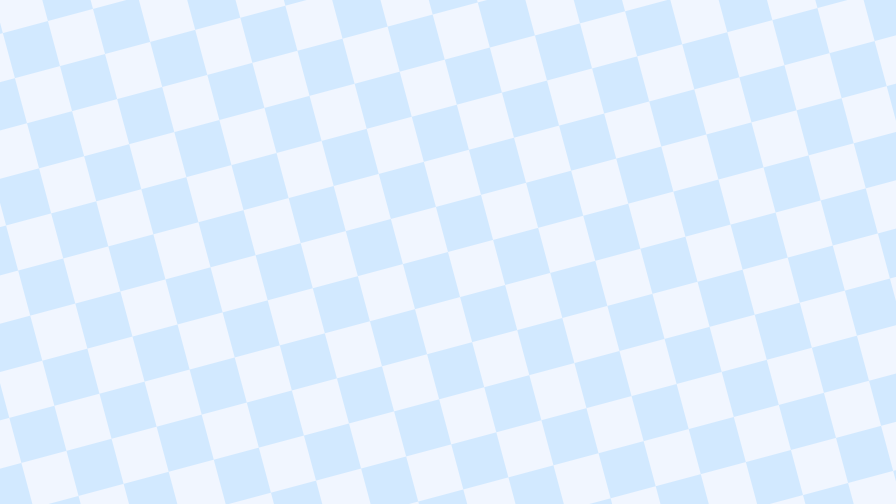
This pattern is drawn by a Shadertoy shader. Its source:

```glsl
// Pale blue and near-white checkerboard, tilted 15 degrees about the centre.
// The canvas is rotated into cell units, and the product of two clipped
// sine waves gives the alternating squares with smooth edges.

// Square wave per axis, +1 and -1 on alternate cells, softened over one pixel.
vec2 squareWave(vec2 cell, float pixel) {
    const float PI = 3.14159;
    return clamp(sin(PI * cell) / (0.5 * PI * pixel), -1.0, 1.0);
}

void mainImage(out vec4 fragColor, in vec2 fragCoord) {
    // Centred coordinates, with 10.8 cell sides to the canvas height
    float cellsPerPixel = 10.8 / iResolution.y;
    vec2 centred = (fragCoord - 0.5 * iResolution.xy) * cellsPerPixel;

    // Rows rise to the right
    float tilt = radians(15.0);
    vec2 rowAxis = vec2(cos(tilt), sin(tilt));
    vec2 columnAxis = vec2(-rowAxis.y, rowAxis.x);
    vec2 cell = vec2(dot(centred, rowAxis), dot(centred, columnAxis));

    // Equal signs on both axes make a blue square
    vec2 wave = squareWave(cell, cellsPerPixel);
    float blueness = 0.5 + 0.5 * wave.x * wave.y;

    vec3 paleWhite = vec3(0.945, 0.965, 1.0);
    vec3 skyBlue = vec3(0.825, 0.914, 1.0);
    fragColor = vec4(mix(paleWhite, skyBlue, blueness), 1.0);
}
```
